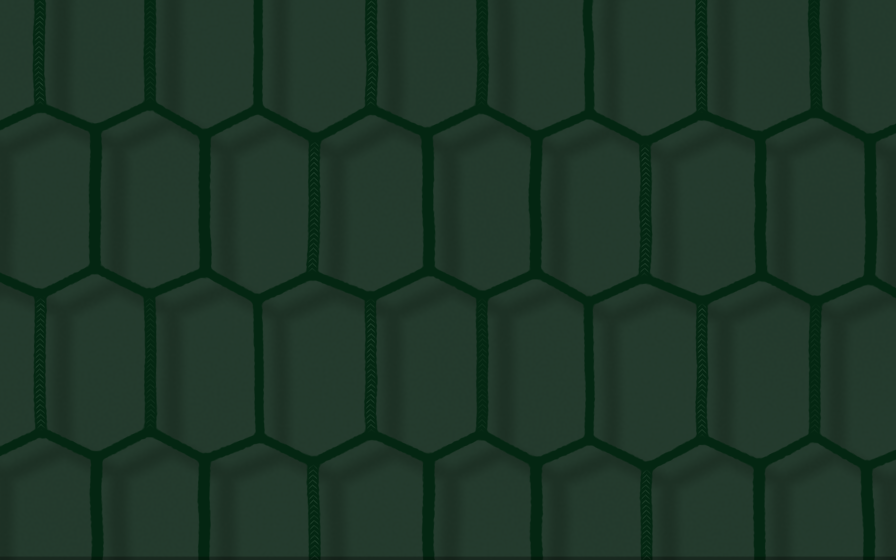
Give the GLSL for this pattern, as a Shadertoy shader.

```glsl
// Dark green knotted netting of stretched hexagons, casting a soft shadow on a green wall.

#define ORIGIN vec2(0.069, 0.2115)      // first knot row, from the top left
#define PITCH vec2(0.0988, 0.2915)      // half mesh width, row height
#define ZIGZAG 0.0240                   // half height of the slanted cords
#define SLOPE 0.0011                    // sag of a row per knot
#define CORD_WIDTH 0.0103               // half width of upright cords
#define SLANT_WIDTH 0.0080              // half width of slanted cords
#define STITCH 0.0090                   // braid period
#define SHADOW_SHIFT vec2(0.040, 0.031)
#define WALL vec3(0.141, 0.230, 0.178)
#define SHADE vec3(0.115, 0.192, 0.145)
#define CORD vec3(0.016, 0.150, 0.070)
#define THREAD vec3(0.095, 0.225, 0.145)

vec2 hash2(vec2 p) {
    vec3 q = fract(p.xyx * vec3(0.1031, 0.1030, 0.0973));
    q += dot(q, q.yzx + 33.33);
    return fract((q.xx + q.yz) * q.zy) * 2.0 - 1.0;
}

float gradientNoise(vec2 p) {
    vec2 i = floor(p), f = fract(p);
    vec2 u = f * f * f * (f * (f * 6.0 - 15.0) + 10.0);
    vec2 e = vec2(1.0, 0.0);
    float a = dot(hash2(i), f);
    float b = dot(hash2(i + e.xy), f - e.xy);
    float c = dot(hash2(i + e.yx), f - e.yx);
    float d = dot(hash2(i + e.xx), f - e.xx);
    return mix(mix(a, b, u.x), mix(c, d, u.x), u.y);
}

float segment(vec2 p, vec2 a, vec2 b) {
    vec2 pa = p - a, ba = b - a;
    return length(pa - ba * clamp(dot(pa, ba) / dot(ba, ba), 0.0, 1.0));
}

float smoothMin(float a, float b, float k) {
    float h = max(k - abs(a - b), 0.0) / k;
    return min(a, b) - h * h * k * 0.25;
}

// Knot position: alternating zigzag, a drift every six knots, and slight jitter
vec2 knot(vec2 id) {
    float side = mod(id.x + id.y, 2.0) * 2.0 - 1.0;
    float drift = cos((id.x - 4.5) * 1.0472);
    vec2 p = ORIGIN + id * PITCH;
    p.y += side * ZIGZAG + SLOPE * id.x;
    return p + drift * vec2(-0.004, 0.005) + 0.003 * hash2(id + 17.0);
}

// x: signed distance to the net, y: offset across the nearest upright, z: its braid strength
vec3 net(vec2 p) {
    p.x += 0.005 * gradientNoise(p * vec2(6.0, 13.0));
    vec2 home = round((p - ORIGIN) / PITCH);
    float dist = 1.0, nearest = 1.0, across = 1.0, braid = 0.0;
    for (int j = -1; j <= 1; j++)
    for (int i = -2; i <= 1; i++) {
        vec2 id = home + vec2(i, j);
        vec2 a = knot(id);
        float slant = segment(p, a, knot(id + vec2(1.0, 0.0))) - SLANT_WIDTH;
        dist = smoothMin(dist, slant, 0.005);
        if (mod(id.x + id.y, 2.0) > 0.5) {
            vec2 b = knot(id + vec2(0.0, 1.0));
            float kind = mod(id.x, 6.0);
            float width = CORD_WIDTH * (kind == 4.0 ? 0.80 : 1.0);
            float upright = segment(p, a, b) - width;
            dist = smoothMin(dist, upright, 0.005);
            if (upright < nearest) {
                nearest = upright;
                float t = (p.y - a.y) / (b.y - a.y);
                across = p.x - mix(a.x, b.x, t);
                braid = kind == 0.0 || kind == 5.0 ? 1.0 : kind == 2.0 ? 0.45 : 0.0;
                braid *= smoothstep(0.0, 0.06, t) * smoothstep(1.0, 0.94, t);
            }
        }
    }
    return vec3(dist, across, braid);
}

void mainImage(out vec4 fragColor, in vec2 fragCoord) {
    float px = 1.0 / iResolution.y;
    vec2 p = vec2(fragCoord.x, iResolution.y - fragCoord.y) * px;

    // Wall with faint grain and the blurred shadow of the net
    float shadow = 1.0 - smoothstep(-0.008, 0.021, net(p - SHADOW_SHIFT).x);
    vec3 color = mix(WALL, SHADE, shadow);
    color += 0.006 * gradientNoise(p * 160.0) + 0.004 * gradientNoise(p * 3.0);

    // Fuzzy cords with chevron stitches on the braided uprights
    vec3 cord = net(p);
    float edge = cord.x + 0.0016 * gradientNoise(p * 140.0);
    float chevron = sin(6.2832 * (p.y - abs(cord.y) * 0.9) / STITCH);
    float stitch = smoothstep(0.0, 0.9, chevron) * cord.z;
    stitch *= 1.0 - smoothstep(0.005, 0.009, abs(cord.y));
    stitch *= 0.75 + 0.6 * gradientNoise(p * 70.0);
    vec3 rope = mix(CORD, THREAD, clamp(stitch, 0.0, 1.0));
    color = mix(color, rope, 1.0 - smoothstep(-px, px, edge));

    // Thin dark lower border
    color *= 1.0 - 0.3 * smoothstep(0.992, 0.996, p.y);
    fragColor = vec4(color, 1.0);
}
```
